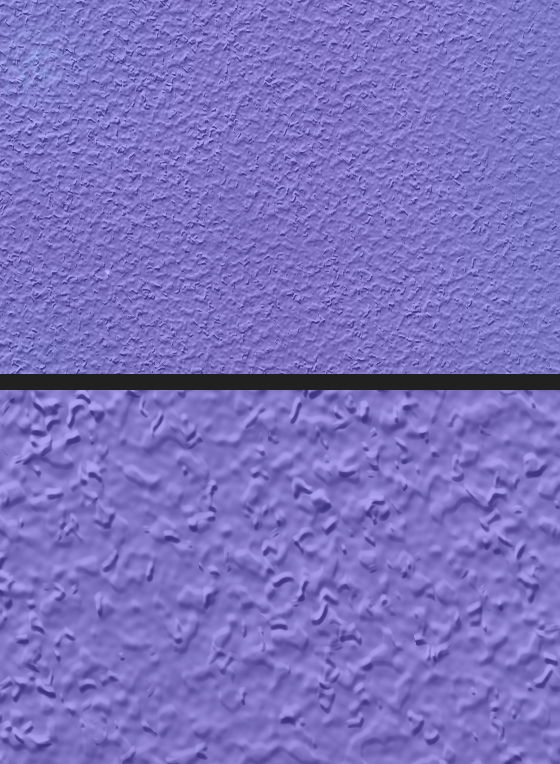
Top, the full canvas; bottom, a detail of the centre.
This texture is drawn by a Shadertoy shader. Its source:

```glsl
// Rough violet stucco wall: a height field of faint undulation, irregular
// plaster lumps and scattered paint nubs, lit from above by differencing
// heights along the light direction, then tinted by broad colour drifts.

const vec3 PAINT_VIOLET = vec3(0.498, 0.458, 0.768);
const vec3 BLUE_DRIFT = vec3(-0.012, 0.022, 0.008);
const vec3 WORN_BLUE = vec3(0.56, 0.60, 0.87);
const vec2 TO_LIGHT = vec2(-0.27, 0.96);

vec2 hash22(vec2 cell) {
    vec3 q = fract(cell.xyx * vec3(0.1031, 0.1030, 0.0973));
    q += dot(q, q.yzx + 33.33);
    return fract((q.xx + q.yz) * q.zy);
}

// Slope of one lattice corner, evaluated at an offset from it
float cornerSlope(vec2 cell, vec2 offset) {
    float angle = 6.2832 * hash22(cell).x;
    return dot(vec2(cos(angle), sin(angle)), offset);
}

float gradientNoise(vec2 p) {
    vec2 cell = floor(p), f = p - cell;
    vec2 w = f * f * f * (f * (f * 6.0 - 15.0) + 10.0);
    vec2 e = vec2(1.0, 0.0);
    float low = mix(cornerSlope(cell, f), cornerSlope(cell + e, f - e), w.x);
    float high = mix(cornerSlope(cell + e.yx, f - e.yx),
                     cornerSlope(cell + e.xx, f - e.xx), w.x);
    return mix(low, high, w.y);
}

vec2 rotate(vec2 p, float angle) {
    float c = cos(angle), s = sin(angle);
    return vec2(c * p.x - s * p.y, s * p.x + c * p.y);
}

// Bends coordinates so that round shapes become irregular
vec2 warp(vec2 p, float amount) {
    return p + amount * vec2(gradientNoise(p * 1.3 + 23.0), gradientNoise(p * 1.3 + 57.0));
}

// Raised nubs, one candidate per jittered cell
float nubs(vec2 p, float density) {
    vec2 cell = floor(p);
    float top = 0.0;
    for (int y = -1; y <= 1; y++) {
        for (int x = -1; x <= 1; x++) {
            vec2 id = cell + vec2(x, y);
            vec2 centre = id + 0.15 + 0.7 * hash22(id);
            vec2 traits = hash22(id + 71.0);
            float radius = mix(0.24, 0.52, traits.x * traits.x);
            float dome = 1.0 - smoothstep(radius * 0.2, radius, length(p - centre));
            top = max(top, dome * step(traits.y, density) * (0.45 + traits.x));
        }
    }
    return top;
}

// Nearly flat ground carrying irregular lumps with distinct rims
float plaster(vec2 p) {
    float lumps = gradientNoise(rotate(p, 1.2) * 47.0 + 17.0)
                + 0.4 * gradientNoise(rotate(p, 0.3) * 95.0 + 8.0);
    return 0.35 * gradientNoise(rotate(p, 0.5) * 21.0)
         + 0.45 * lumps + 0.30 * smoothstep(0.04, 0.34, lumps)
         + 0.22 * gradientNoise(rotate(p, 2.1) * 105.0 + 39.0);
}

float nubLayer(vec2 p, float density) {
    return nubs(warp(rotate(p, 0.35) * 53.0, 0.9), density);
}

// Brightness from the slope towards the light, with shade below nubs
float relief(vec2 p, float density) {
    vec2 reach = TO_LIGHT * 0.0025;
    float slope = plaster(p - reach) - plaster(p + reach);
    float nubSlope = nubLayer(p - reach, density) - nubLayer(p + reach, density);
    return slope + 0.42 * nubSlope + 0.30 * min(nubSlope, 0.0);
}

// Soft-edged round area
float patchMask(vec2 p, vec2 centre, float radius) {
    vec2 d = (p - centre) / radius;
    return exp(-dot(d, d));
}

// Soft limits: highlights flatten earlier than shadows
float softLimit(float light, float highest, float lowest) {
    float limit = light > 0.0 ? highest : lowest;
    return limit * tanh(light / limit);
}

void mainImage(out vec4 fragColor, in vec2 fragCoord) {
    vec2 p = fragCoord / iResolution.y;
    float across = fragCoord.x / iResolution.x;

    // Coarser and denser on the left, smoother towards the right
    float drift = gradientNoise(p * 2.3 + 5.0);
    float clumps = gradientNoise(p * 7.0 + 11.0);
    float density = 0.50 - 0.16 * across + 0.40 * clumps;
    float roughness = 1.10 - 0.30 * smoothstep(0.45, 1.0, across) + 0.3 * drift + 0.3 * clumps;
    float light = relief(p, density) * roughness;
    float tone = softLimit(light * 0.37, 0.18, 0.27);

    // Broad changes of exposure and hue
    tone += 0.022 * drift + 0.012 * clumps + 0.012 * (p.y - 0.5);
    float blue = smoothstep(0.6, 1.0, across) + patchMask(p, vec2(0.1, 0.9), 0.4)
               + patchMask(p, vec2(0.1, 0.0), 0.25) - 0.3;
    vec3 colour = PAINT_VIOLET + tone + BLUE_DRIFT * blue;

    // Thin worn paint in the upper left and one small chip
    float veins = smoothstep(0.0, 0.3, gradientNoise(p * 38.0 + 3.0) + 0.08);
    float worn = patchMask(p, vec2(0.09, 0.83), 0.085) * (0.15 + 0.6 * veins);
    colour = mix(colour, WORN_BLUE + 0.8 * tone, worn);
    colour += 0.2 * patchMask(p, vec2(0.287, 0.272), 0.007);

    fragColor = vec4(clamp(colour, 0.0, 1.0), 1.0);
}
```
